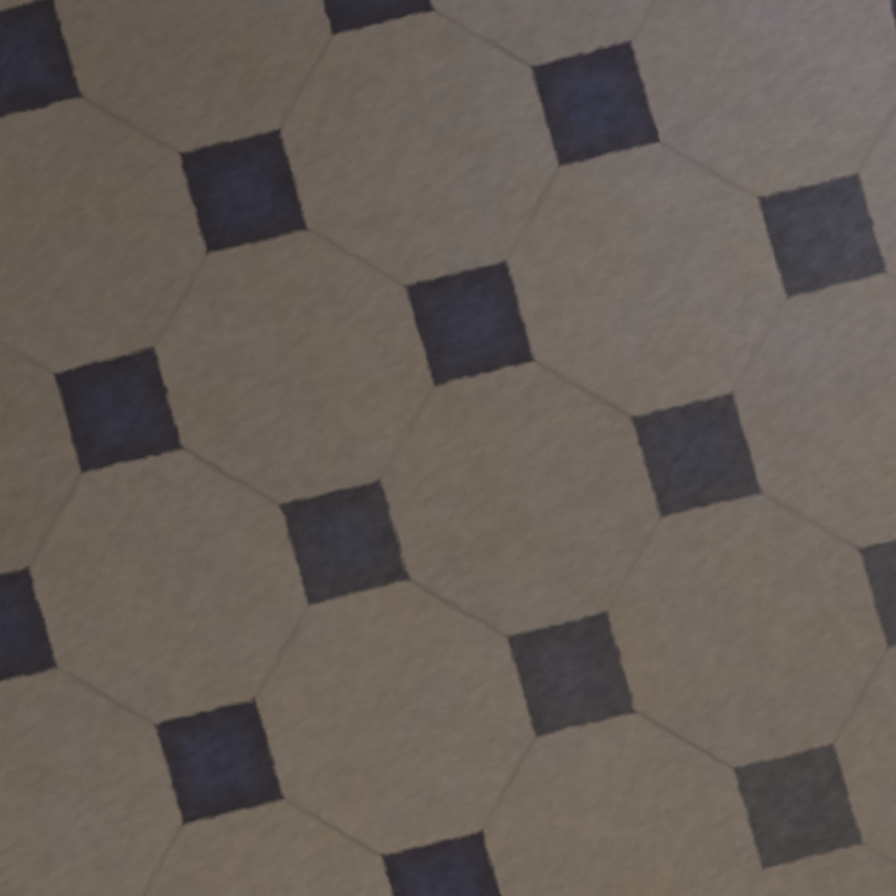
This pattern is drawn by a Shadertoy shader. Its source:

```glsl
// Worn floor of pale octagonal tiles with small dark blue squares at the corners, seen at a slant.

// Slanted lattice joining the centres of the dark squares, in canvas heights
const vec2 LATTICE_ORIGIN = vec2(0.5247, 0.6393);
const vec2 STEP_A = vec2(0.2530, -0.1471);
const vec2 STEP_B = vec2(-0.1400, -0.2448);
const float SQUARE_REACH = 0.284;   // centre to corner, in lattice steps
const float JOINT_HALF_WIDTH = 0.0014;
const float EDGE_BLUR = 0.0036;
const float JOINT_BLUR = 0.0058;

const vec3 OCTAGON_COLOR = vec3(0.440, 0.398, 0.354);
const vec3 JOINT_COLOR = vec3(0.310, 0.268, 0.245);
const vec3 SQUARE_RIM = vec3(0.195, 0.174, 0.190);
const vec3 SQUARE_CORE = vec3(0.207, 0.203, 0.250);
const vec3 SQUARE_DUST = vec3(0.285, 0.272, 0.262);

float hash(vec2 p) {
    vec3 q = fract(p.xyx * 0.1031);
    q += dot(q, q.yzx + 33.33);
    return fract((q.x + q.y) * q.z);
}

float valueNoise(vec2 p) {
    vec2 cell = floor(p), f = fract(p);
    f = f * f * (3.0 - 2.0 * f);
    float low = mix(hash(cell), hash(cell + vec2(1, 0)), f.x);
    float high = mix(hash(cell + vec2(0, 1)), hash(cell + vec2(1, 1)), f.x);
    return mix(low, high, f.y);
}

// Layered noise centred on zero
float mottle(vec2 p) {
    float sum = 0.0, weight = 0.5;
    for (int octave = 0; octave < 3; octave++) {
        sum += weight * (valueNoise(p) - 0.5);
        p = mat2(1.6, 1.2, -1.2, 1.6) * p + 17.3;
        weight *= 0.6;
    }
    return sum;
}

// Short rising flecks of grain
float grain(vec2 uv) {
    vec2 along = vec2(0.82, 0.57), across = vec2(-0.57, 0.82);
    return mottle(vec2(dot(uv, along) * 75.0, dot(uv, across) * 135.0));
}

// Coverage of the region where the distance is negative
float cover(float dist, float blur) {
    return 1.0 - smoothstep(-blur, blur, dist);
}

vec3 octagonColor(vec2 uv, vec2 id) {
    vec3 color = OCTAGON_COLOR * (1.0 + 0.03 * (hash(id + 41.0) - 0.5));
    color *= 1.0 + 0.06 * mottle(uv * 24.0) + 0.12 * grain(uv);
    // Slow drift between yellowish and purplish stains
    return color + vec3(0.008, 0.0, -0.034) * mottle(uv * 13.0 + 5.0);
}

vec3 squareColor(vec2 uv, vec2 id, float inset) {
    float core = smoothstep(0.0, 0.04, inset + 0.012 * mottle(uv * 40.0));
    vec3 color = mix(SQUARE_RIM, SQUARE_CORE, core);
    // Dust gathers towards the lower and right sides
    float dust = hash(id + 3.0) * smoothstep(-0.3, 1.0, uv.x - uv.y + 0.3);
    color = mix(color, SQUARE_DUST, dust);
    return color * (1.0 + 0.18 * mottle(uv * 45.0) + 0.20 * grain(uv));
}

// Dim at the upper left, with a cool sheen at the upper right
vec3 lighten(vec3 color, vec2 uv) {
    float ramp = smoothstep(-0.1, 0.9, 0.60 * uv.x + 0.50 * (1.0 - uv.y));
    vec2 toSheen = uv - vec2(1.0, 1.02);
    float sheen = exp(-4.0 * dot(toSheen, toSheen));
    return color * mix(0.86, 1.03, ramp) * (1.0 + sheen * vec3(0.09, 0.13, 0.26));
}

void mainImage(out vec4 fragColor, in vec2 fragCoord) {
    vec2 uv = fragCoord / iResolution.y;
    float pixel = 1.0 / iResolution.y;

    // Lattice coordinates, with slightly ragged edges
    vec2 ragged = vec2(mottle(uv * 85.0), mottle(uv * 85.0 + 31.0)) * 0.005;
    vec2 lattice = inverse(mat2(STEP_A, STEP_B)) * (uv + ragged - LATTICE_ORIGIN);
    vec2 squareId = round(lattice);
    vec2 offset = abs(lattice - squareId);
    vec2 stepLength = vec2(length(STEP_A), length(STEP_B));

    // Distances to the corner squares and to the two sets of joints
    float squareDist = (offset.x + offset.y - SQUARE_REACH) * 0.203;
    vec2 jointDist = offset * stepLength - JOINT_HALF_WIDTH;

    vec3 color = octagonColor(uv, floor(lattice));

    // Joints: faint and patchy, the falling set darker than the rising one
    float blur = max(JOINT_BLUR, pixel);
    float wear = clamp(0.65 + 1.4 * mottle(uv * 16.0) + 0.9 * grain(uv), 0.15, 1.0);
    float joint = max(0.42 * cover(jointDist.x, blur), 0.62 * cover(jointDist.y, blur));
    color = mix(color, JOINT_COLOR, joint * wear);

    vec3 dark = squareColor(uv, squareId, -squareDist);
    color = mix(color, dark, cover(squareDist, max(EDGE_BLUR, pixel)));

    fragColor = vec4(lighten(color, uv), 1.0);
}
```
